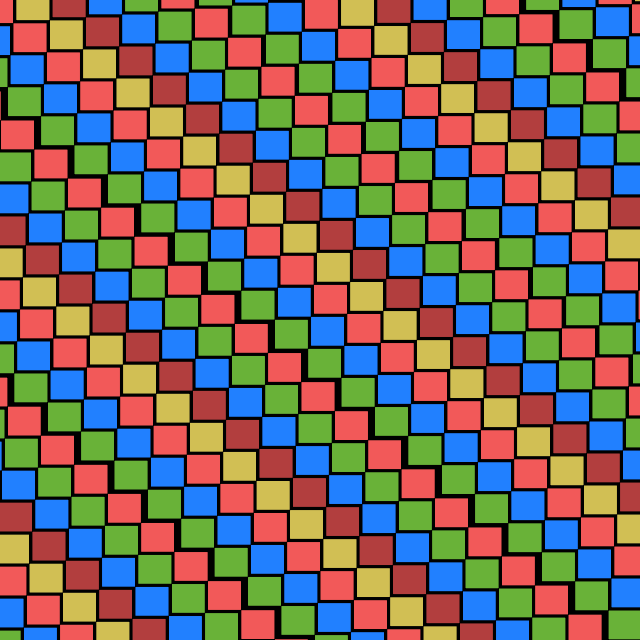
Give the GLSL for this pattern, as a Shadertoy shader.

```glsl
// Diagonal lanes of upright coloured blocks on black, corner to corner.
// Eight lanes form a colour band; a wider black seam parts the bands.
// Each pixel tests the nearest block of a few neighbouring lanes.

#define ORIGIN    vec2(0.3509, 0.5686)    // centre of one block in band 0, slot 0
#define ALONG     vec2(0.05216, -0.04542) // block to block within a lane
#define ACROSS    vec2(0.05664, 0.00456)  // lane to lane within a band
#define BAND      vec2(0.45911, 0.03841)  // band to band, seam included
#define SEAM_SLIP vec2(-0.0039, -0.0018)  // narrows the seam before band 1
#define SLOTS     8.0
#define INSET     0.0002
#define CORNER    0.0012

const vec3 RED    = vec3(0.950, 0.350, 0.350);
const vec3 BROWN  = vec3(0.700, 0.245, 0.245);
const vec3 BLUE   = vec3(0.130, 0.500, 1.000);
const vec3 GREEN  = vec3(0.410, 0.700, 0.220);
const vec3 YELLOW = vec3(0.820, 0.750, 0.330);

vec3 slotColour(int slot) {
    vec3 colours[8] = vec3[8](GREEN, BLUE, RED, YELLOW, BROWN, BLUE, GREEN, RED);
    return colours[slot];
}

float roundedBox(vec2 p, vec2 halfSize, float radius) {
    vec2 d = abs(p) - halfSize + radius;
    return length(max(d, 0.0)) + min(max(d.x, d.y), 0.0) - radius;
}

// Coordinate that stays constant along a lane
float crossLane(vec2 p) {
    return p.x - p.y * ALONG.x / ALONG.y;
}

void mainImage(out vec4 fragColor, in vec2 fragCoord) {
    float pixel = 1.0 / iResolution.y;
    vec2 p = fragCoord * pixel - ORIGIN;
    vec2 halfSize = 0.5 * abs(ALONG) - INSET;
    float nearest = floor(crossLane(p) * SLOTS / crossLane(BAND) + 0.5);

    vec3 colour = vec3(0.0);
    for (int i = -2; i <= 2; i++) {
        // Place the lane inside its band
        float lane = nearest + float(i);
        float band = floor(lane / SLOTS);
        float slot = lane - band * SLOTS;
        vec2 d = p - band * BAND - slot * ACROSS - step(0.5, band) * SEAM_SLIP;

        // Fold onto the closest block of the lane
        d -= ALONG * floor(d.x / ALONG.x + 0.5);
        float cover = clamp(0.5 - roundedBox(d, halfSize, CORNER) / pixel, 0.0, 1.0);
        colour = mix(colour, slotColour(int(slot + 0.5)), cover);
    }
    fragColor = vec4(colour, 1.0);
}
```
